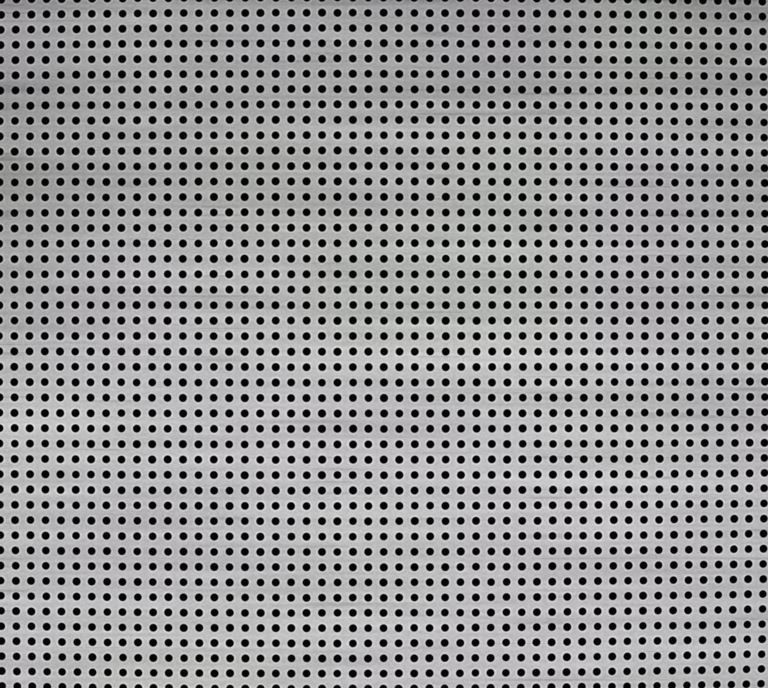
This texture is drawn by a Shadertoy shader. Its source:

```glsl
// Brushed steel sheet perforated by a square grid of round holes.
// The grid is bent by slight lens distortion; the metal is stretched value
// noise over a soft light gradient, and each hole has a faint bright rim.

float hash(vec2 p) {
    return fract(sin(dot(p, vec2(127.1, 311.7))) * 43758.5453);
}

float noise(vec2 p) {
    vec2 i = floor(p), f = fract(p);
    f = f * f * (3.0 - 2.0 * f);
    return mix(mix(hash(i), hash(i + vec2(1, 0)), f.x),
               mix(hash(i + vec2(0, 1)), hash(i + vec2(1, 1)), f.x), f.y);
}

// Grid coordinates: one unit per hole, hole centres at integers
vec2 gridCoord(vec2 uv) {
    vec2 p = uv - vec2(0.417, 0.490);
    p *= 1.0 + 0.04 * dot(p, p);
    return (p - vec2(0.083, -0.052)) * 49.6;
}

vec3 brushedMetal(vec2 uv) {
    // Light: dim at the top and the upper left, brightest below the middle
    float shade = mix(0.745, 0.645, smoothstep(0.3, 0.9, uv.y));
    shade -= 0.06 * (1.0 - smoothstep(0.0, 0.22, uv.x)) * smoothstep(0.25, 0.6, uv.y);
    shade -= 0.04 * smoothstep(0.75, 1.0, uv.x);
    shade -= 0.05 * smoothstep(0.86, 0.895, uv.y);

    // Horizontal brushing, from broad bands to fine scratches
    shade += 0.060 * (noise(uv * vec2(1.5, 14.0)) - 0.5);
    shade += 0.050 * (noise(uv * vec2(4.0, 70.0) + 17.0) - 0.5);
    shade += 0.055 * (noise(uv * vec2(11.0, 260.0) + 41.0) - 0.5);
    shade -= 0.070 * smoothstep(0.78, 1.0, noise(uv * vec2(7.0, 190.0) + 73.0));
    shade += 0.050 * (noise(uv * vec2(330.0, 480.0)) - 0.5);

    // Faint violet and green tint in soft patches
    float tint = noise(uv * 6.0 + 5.0) - 0.5;
    return shade + 0.02 * tint * vec3(0.3, -0.8, 1.0);
}

void mainImage(out vec4 fragColor, in vec2 fragCoord) {
    vec2 uv = fragCoord / iResolution.x;
    vec2 grid = gridCoord(uv);
    vec2 cell = floor(grid + 0.5);

    // Punched hole with tiny differences in place and size
    vec2 jitter = vec2(hash(cell + 3.1), hash(cell + 8.7)) - 0.5;
    float d = length(grid - cell - 0.025 * jitter);
    d -= 0.247 + 0.018 * (hash(cell) - 0.5);
    float soft = max(0.065, 0.75 * 49.6 / iResolution.x);
    float metal = smoothstep(-soft, soft, d);

    // Bright burr just outside the edge
    float burr = (d - 0.09) / 0.055;
    float rim = exp(-burr * burr) * (0.035 + 0.04 * hash(cell + 21.3));

    vec3 col = mix(vec3(0.018), brushedMetal(uv) + rim, metal);
    fragColor = vec4(col, 1.0);
}
```
